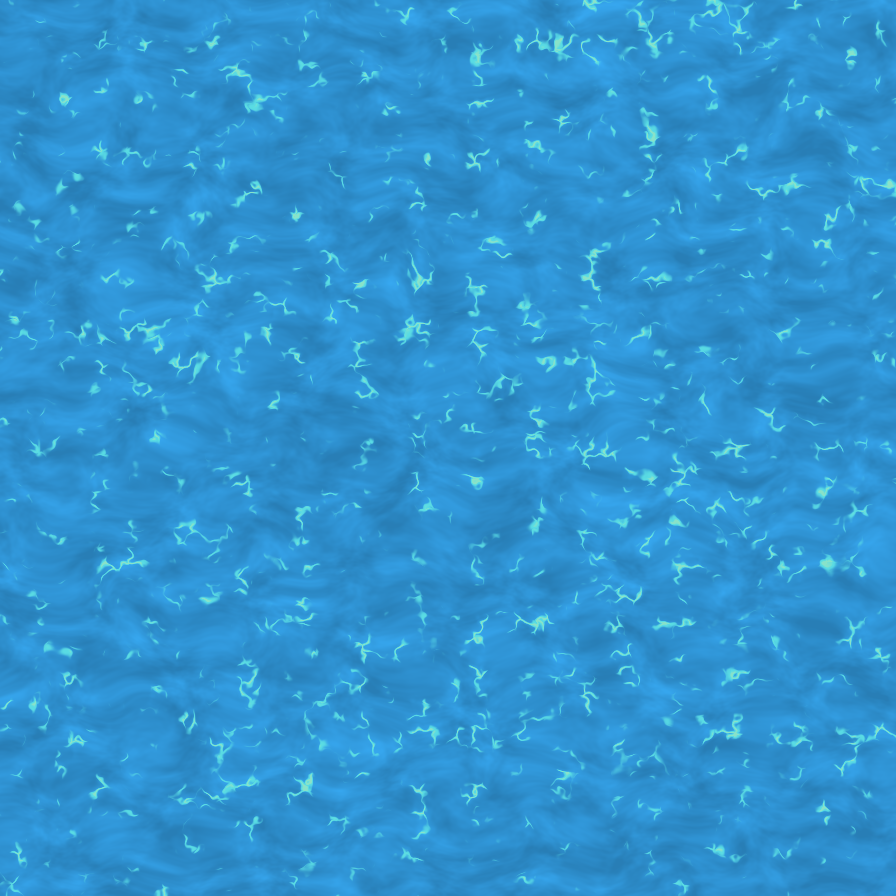
Write a WebGL 1 fragment shader that draws this texture.

```glsl
precision highp float;
uniform vec2 u_resolution;

#define SWELL_FREQ vec2(17.0, 33.0)
#define SWELL_CONTRAST 0.62
#define SWELL_LEVEL 0.41
#define GLINT_FREQ vec2(36.0, 42.0)
#define GLINT_WIDTH 0.24
#define GLINT_CUTOFF 0.02
#define GLINT_WARP 0.38
#define DEEP_BLUE vec3(0.155, 0.495, 0.715)
#define CREST_BLUE vec3(0.215, 0.660, 0.945)
#define GLINT_CYAN vec3(0.350, 0.860, 0.890)
#define GLINT_PALE vec3(0.620, 0.900, 0.740)

vec2 hash2(vec2 p) {
  p = vec2(dot(p, vec2(127.1, 311.7)), dot(p, vec2(269.5, 183.3)));
  return fract(sin(p) * 43758.545);
}

vec2 gradientAt(vec2 cell) {
  float angle = 6.28318 * hash2(cell).x;
  return vec2(cos(angle), sin(angle));
}

float gradientNoise(vec2 p) {
  vec2 i = floor(p), f = fract(p);
  vec2 u = f * f * f * (f * (f * 6.0 - 15.0) + 10.0);
  vec2 e = vec2(1.0, 0.0);
  float low = mix(dot(gradientAt(i), f), dot(gradientAt(i + e), f - e), u.x);
  float high = mix(dot(gradientAt(i + e.yx), f - e.yx),
                   dot(gradientAt(i + 1.0), f - 1.0), u.x);
  return mix(low, high, u.y);
}

float fbm(vec2 p) {
  float sum = 0.0, amplitude = 1.0;
  for (int k = 0; k < 4; k++) {
    sum += amplitude * gradientNoise(p);
    p = mat2(1.9, 0.35, -0.35, 1.9) * p + 17.3;
    amplitude *= 0.55;
  }
  return sum;
}

// Gap between the two nearest cell points: zero along branching cell borders
float cellBorder(vec2 p) {
  vec2 i = floor(p), f = fract(p);
  float nearest = 8.0, second = 8.0;
  for (int y = -1; y <= 1; y++) {
    for (int x = -1; x <= 1; x++) {
      vec2 offset = vec2(float(x), float(y));
      float d = length(offset + hash2(i + offset) - f);
      second = min(second, max(nearest, d));
      nearest = min(nearest, d);
    }
  }
  return second - nearest;
}

void main() {
  vec2 uv = gl_FragCoord.xy / u_resolution.y;

  // Soft swell, stretched sideways and bent by a slower drift
  vec2 drift = vec2(gradientNoise(uv * 13.0 + 5.1), gradientNoise(uv * 13.0 + 41.7));
  float swell = fbm(uv * SWELL_FREQ + 0.8 * drift);
  float broad = gradientNoise(uv * vec2(3.0, 5.0) + 9.4);
  float shade = SWELL_LEVEL + SWELL_CONTRAST * swell + 0.15 * broad;
  vec3 color = mix(DEEP_BLUE, CREST_BLUE, clamp(shade, 0.0, 1.15));

  // Ragged light threads, kept only in scattered patches
  vec2 jitter = vec2(gradientNoise(uv * 95.0 + 3.7), gradientNoise(uv * 95.0 + 63.2));
  float border = cellBorder(uv * GLINT_FREQ + GLINT_WARP * jitter + drift);
  float thread = 1.0 - smoothstep(0.0, GLINT_WIDTH, border);
  float patches = gradientNoise(uv * 31.0 + 77.0) + 0.5 * gradientNoise(uv * 68.0 + 21.0)
                + 0.25 * broad + 0.12 * swell;
  float glint = thread * smoothstep(GLINT_CUTOFF, GLINT_CUTOFF + 0.5, patches);
  float halo = smoothstep(0.05, 0.65, patches) * (1.0 - smoothstep(0.0, 0.6, border));

  color = mix(color, CREST_BLUE, 0.5 * halo);
  color = mix(color, GLINT_CYAN, smoothstep(0.08, 0.8, glint));
  color = mix(color, GLINT_PALE, 0.7 * smoothstep(0.8, 1.0, glint));
  gl_FragColor = vec4(color, 1.0);
}
```
